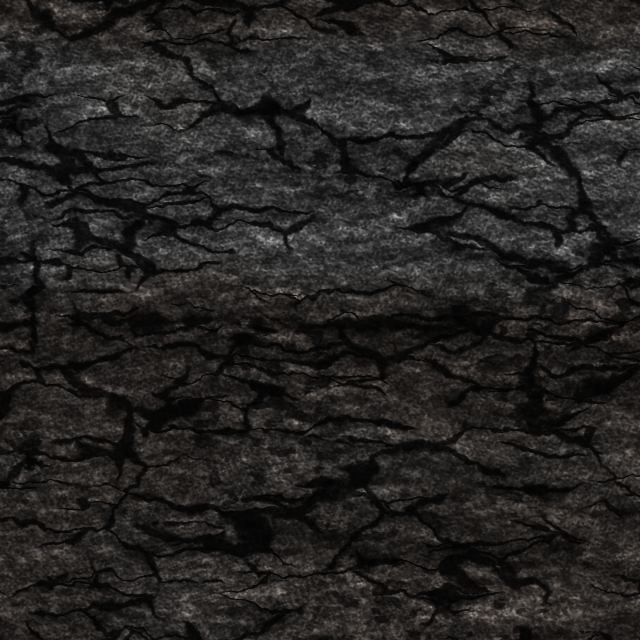
A WebGL 1 fragment shader for this texture:

```glsl
precision highp float;
// Dark layered cliff rock: cool slate over brown beds, split by thin jagged black cracks.
uniform vec2 u_resolution;

#define BASE_TONE 0.150
#define STRATA_CONTRAST 1.1
#define RELIEF 3.6
#define GRAIN 1.0
#define CRACK_WIDTH 0.034
#define CRACK_DEPTH 0.82
#define PIT_DEPTH 0.6
#define LEDGE_Y 0.5
#define COOL_TINT vec3(1.0, 1.0, 1.0)
#define BROWN_TINT vec3(1.08, 0.99, 0.93)

float hash(vec2 p) {
  return fract(sin(dot(p, vec2(127.1, 311.7))) * 43758.5453);
}

vec2 hash2(vec2 p) {
  return vec2(hash(p), hash(p + 57.3));
}

float noise(vec2 p) {
  vec2 i = floor(p), f = fract(p);
  f = f * f * (3.0 - 2.0 * f);
  return mix(mix(hash(i), hash(i + vec2(1.0, 0.0)), f.x),
             mix(hash(i + vec2(0.0, 1.0)), hash(i + 1.0), f.x), f.y);
}

// Octaves are turned slightly so that no lattice shows
float fbm(vec2 p) {
  float sum = 0.0, amp = 0.516;
  for (int i = 0; i < 5; i++) {
    sum += amp * noise(p);
    p = mat2(1.99, 0.3, -0.3, 1.99) * p + vec2(17.3, 9.1);
    amp *= 0.5;
  }
  return sum;
}

// Distance to the nearest border between irregular cells
float borderDistance(vec2 p) {
  vec2 cell = floor(p), f = fract(p), nearest = vec2(0.0);
  float best = 8.0, border = 8.0;
  for (int y = -1; y <= 1; y++) {
    for (int x = -1; x <= 1; x++) {
      vec2 g = vec2(float(x), float(y));
      vec2 r = g + hash2(cell + g) - f;
      if (dot(r, r) < best) { best = dot(r, r); nearest = r; }
    }
  }
  for (int y = -1; y <= 1; y++) {
    for (int x = -1; x <= 1; x++) {
      vec2 g = vec2(float(x), float(y));
      vec2 r = g + hash2(cell + g) - f;
      vec2 gap = r - nearest;
      if (dot(gap, gap) > 0.0001)
        border = min(border, dot(0.5 * (r + nearest), normalize(gap)));
    }
  }
  return border;
}

// Three nets of broken cracks, from large blocks to thin flat beds
float cracks(vec2 p) {
  vec2 jag = vec2(fbm(p * 24.0), fbm(p * 24.0 + 41.0)) - 0.5;
  vec2 w = p + vec2(0.055, 0.04) * jag;
  float swell = noise(w * vec2(24.0, 34.0));
  swell = 0.45 + 2.6 * swell * swell * swell;
  float dark = 0.0;
  for (int i = 0; i < 3; i++) {
    float k = float(i);
    vec2 q = w * vec2(3.5 + 1.5 * k, 5.0 + 9.0 * k) + 13.7 * k;
    q.x += 0.2 * q.y;
    float open = smoothstep(0.45, 0.85, noise(p * vec2(7.0, 10.0 + 7.0 * k) + 31.0 * k));
    float width = CRACK_WIDTH * (0.35 + open) * swell * (1.0 + 0.5 * k);
    float line = 1.0 - smoothstep(0.4 * width, width + 0.012 + 0.008 * k, borderDistance(q));
    dark = max(dark, line * smoothstep(0.0, 0.3, open));
  }
  return dark;
}

// Long fissure under the overhang, thick in places and closed in others
float ledge(vec2 p) {
  float bend = 0.09 * (fbm(p * vec2(5.0, 8.0) + 5.0) - 0.5);
  float width = 0.022 * smoothstep(0.4, 0.75, fbm(p * vec2(9.0, 5.0) + 3.0));
  width *= 1.0 - smoothstep(0.5, 0.75, p.x);
  float d = abs(p.y - LEDGE_Y - bend) + 0.02 * (fbm(p * 50.0) - 0.5);
  return (1.0 - smoothstep(0.3 * width, width + 0.003, d)) * smoothstep(0.0, 0.006, width);
}

float height(vec2 p) {
  return fbm(p * vec2(14.0, 32.0));
}

void main() {
  vec2 p = gl_FragCoord.xy / u_resolution;
  vec2 w = p + 0.03 * (vec2(fbm(p * 6.0), fbm(p * 6.0 + 23.0)) - 0.5);

  // Broad light and dark beds
  float broad = fbm(w * vec2(2.0, 5.0) + 7.0) - 0.5;
  float upper = smoothstep(0.48, 0.62, w.y) * (1.0 - smoothstep(0.88, 0.98, w.y));
  float paleBed = exp(-pow((w.y - 0.28) / 0.04, 2.0)) * smoothstep(0.1, 0.7, p.x);
  float shadeBed = exp(-pow((w.y - LEDGE_Y) / 0.045, 2.0));

  // Layering, raking light and fine grain add up as exposure
  float strata = fbm(w * vec2(7.0, 40.0) + 3.0) - 0.5;
  float relief = height(w) - height(w + vec2(0.002, 0.004));
  float fine = fbm(p * vec2(60.0, 95.0)) - 0.5;
  float grain = noise(mat2(260.0, 110.0, -120.0, 290.0) * p) - 0.5;
  float exposure = 0.6 * broad + 0.2 * upper + 0.18 * paleBed - 0.2 * shadeBed
    + STRATA_CONTRAST * strata + RELIEF * relief + 1.3 * fine + GRAIN * grain;
  float tone = BASE_TONE * exp(exposure);

  // Crumbled pits gather in patches; cracks cut through everything
  float patchy = smoothstep(0.44, 0.68, fbm(p * vec2(5.0, 7.0) + 61.0) + 0.08 * shadeBed);
  float pits = patchy * smoothstep(0.52, 0.64, fbm(p * vec2(42.0, 68.0) + 11.0));
  tone *= 1.0 - PIT_DEPTH * pits;
  tone *= 1.0 - CRACK_DEPTH * max(cracks(p), ledge(p));

  float cool = clamp(upper + 1.2 * (fbm(w * vec2(4.0, 7.0) + 19.0) - 0.45), 0.0, 1.0);
  gl_FragColor = vec4(tone * mix(BROWN_TINT, COOL_TINT, cool) + 0.006, 1.0);
}
```
